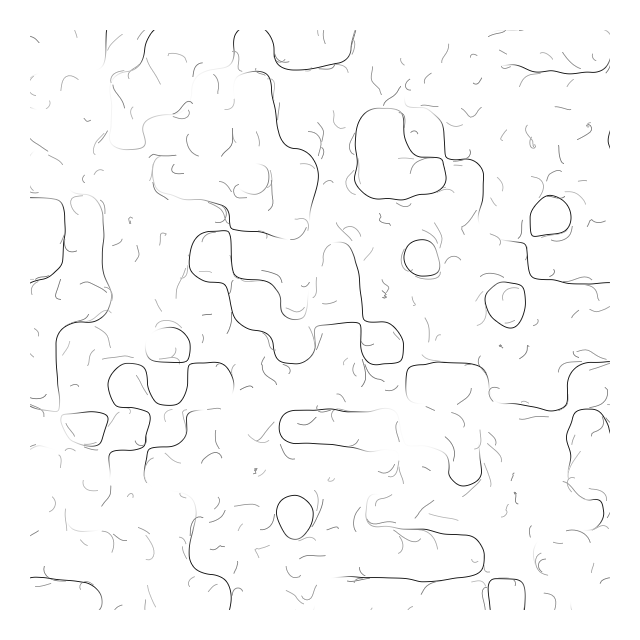
Give the GLSL for this pattern, as a Shadertoy shader.

```glsl
const vec3  PAPER = vec3(1.0);
const vec3  INK = vec3(0.0);
const float MARGIN = 0.047;        // blank border
const float FIELD_CELL = 0.066;    // size of the bends
const float RIPPLE = 0.1;          // strength of the fine octave
const float RIPPLE_FREQ = 2.3;
const float FADE_CELL = 0.13;      // size of the faded stretches
const float STREAM_WIDTH = 0.0014;
const float STREAM_INK = 0.95;
const float MIN_SLOPE = 4.0;       // limits blots at saddles
const float HAIR_CELL = 0.05;
const float HAIR_WIDTH = 0.0012;
const float HAIR_MIN = 0.012;
const float HAIR_MAX = 0.05;       // at most one hair cell
const float HAIR_CURL = 3.2;
const float HAIR_PULL = 2.5;       // attraction to the streams
const int   HAIR_STEPS = 11;

float hash(vec2 p) {
    vec3 q = fract(vec3(p.xyx) * 0.1031);
    q += dot(q, q.yzx + 33.33);
    return fract((q.x + q.y) * q.z);
}

// Lattice values kept away from zero, so contours stay smooth
float latticeValue(vec2 cell) {
    float v = hash(cell + 71.0) * 2.0 - 1.0;
    return (v < 0.0 ? -0.3 : 0.3) + 0.7 * v;
}

// Value noise (x) with its gradient (yz)
vec3 noiseGrad(vec2 p) {
    vec2 i = floor(p), t = p - i;
    vec2 u = t * t * (3.0 - 2.0 * t);
    vec2 du = 6.0 * t * (1.0 - t);
    float a = latticeValue(i);
    float b = latticeValue(i + vec2(1, 0));
    float c = latticeValue(i + vec2(0, 1));
    float d = latticeValue(i + vec2(1, 1));
    float k = a - b - c + d;
    return vec3(a + (b - a) * u.x + (c - a) * u.y + k * u.x * u.y,
                du * (vec2(b - a, c - a) + k * u.yx));
}

// Height field whose zero contours are the streams
vec3 field(vec2 p) {
    vec2 q = p / FIELD_CELL;
    vec3 base = noiseGrad(q);
    vec3 fine = noiseGrad(q * RIPPLE_FREQ + 40.0) * RIPPLE;
    fine.yz *= RIPPLE_FREQ;
    vec3 f = base + fine;
    f.yz /= FIELD_CELL;
    return f;
}

// Box-filtered coverage of a line, also when thinner than a pixel
float lineCoverage(float dist, float width, float pixel) {
    float hi = clamp(0.5 + (0.5 * width - dist) / pixel, 0.0, 1.0);
    float lo = clamp(0.5 - (0.5 * width + dist) / pixel, 0.0, 1.0);
    return hi - lo;
}

float segmentDistance(vec2 p, vec2 a, vec2 b) {
    vec2 pa = p - a, ba = b - a;
    return length(pa - ba * clamp(dot(pa, ba) / dot(ba, ba), 0.0, 1.0));
}

// Streams: contours that fade in and out along their course
float streams(vec2 p, float pixel) {
    vec3 f = field(p);
    float dist = abs(f.x) / max(length(f.yz), MIN_SLOPE);
    float strength = smoothstep(-0.6, 0.05, noiseGrad(p / FADE_CELL + 17.3).x);
    return STREAM_INK * strength * lineCoverage(dist, STREAM_WIDTH, pixel);
}

// Distance to a hair that curls from its seed into the nearest stream
float hairDistance(vec2 p, vec2 seed, float len, float curl) {
    float dist = 1.0;
    float stepLen = len / float(HAIR_STEPS);
    vec2 a = seed;
    for (int i = 0; i < HAIR_STEPS; i++) {
        vec3 f = field(a);
        vec2 n = f.yz / max(length(f.yz), 0.001);
        vec2 dir = vec2(-n.y, n.x) - n * clamp(f.x * HAIR_PULL, -2.0, 2.0);
        dir /= max(length(dir), 0.001);
        float left = 1.0 - float(i) / float(HAIR_STEPS);
        float turn = curl * left * left;
        float c = cos(turn), s = sin(turn);
        vec2 b = a + stepLen * (mat2(c, s, -s, c) * dir + 0.0001);
        dist = min(dist, segmentDistance(p, a, b));
        a = b;
    }
    return dist;
}

// Hairs: one per jittered cell
float hairs(vec2 p, float pixel) {
    float ink = 0.0;
    vec2 home = floor(p / HAIR_CELL);
    for (int y = -1; y <= 1; y++)
    for (int x = -1; x <= 1; x++) {
        vec2 cell = home + vec2(x, y);
        vec2 seed = (cell + vec2(hash(cell + 5.0), hash(cell + 131.0))) * HAIR_CELL;
        float len = mix(HAIR_MIN, HAIR_MAX, hash(cell + 211.0));
        if (distance(p, seed) > len + HAIR_WIDTH + pixel) continue;
        float curl = HAIR_CURL * (hash(cell + 307.0) - 0.5);
        float tone = mix(0.3, 0.62, hash(cell + 401.0));
        float dist = hairDistance(p, seed, len, curl);
        ink = max(ink, tone * lineCoverage(dist, HAIR_WIDTH, pixel));
    }
    return ink;
}

void mainImage(out vec4 fragColor, in vec2 fragCoord) {
    float pixel = 1.0 / iResolution.y;
    vec2 p = fragCoord * pixel;
    vec2 size = iResolution.xy * pixel;
    vec2 inset = min(p, size - p) - MARGIN;
    float frame = clamp(0.5 + min(inset.x, inset.y) / pixel, 0.0, 1.0);
    float ink = 0.0;
    if (frame > 0.0) ink = frame * max(streams(p, pixel), hairs(p, pixel));
    fragColor = vec4(mix(PAPER, INK, ink), 1.0);
}
```
